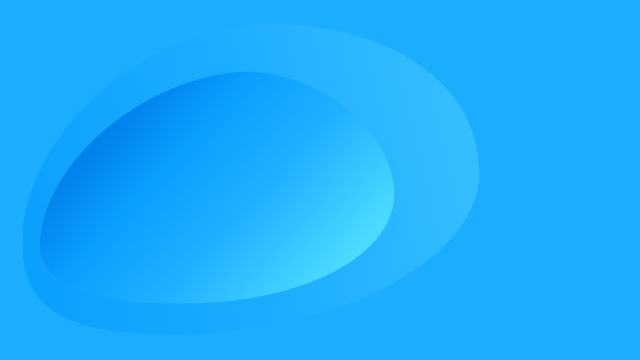
Write a Shadertoy shader that draws this background.

```glsl
// Two nested rounded blobs with soft blue gradients on a flat sky-blue ground.

// Approximate distance to half a blob: two superellipse quarters meeting at an apex.
float halfBlob(vec2 p, vec2 left, vec2 apex, vec2 right, vec2 power) {
    bool onLeft = p.x < apex.x;
    vec2 side = onLeft ? left : right;
    float n = onLeft ? power.x : power.y;
    vec2 radii = abs(apex - side);
    float rise = max((p.y - side.y) * sign(apex.y - side.y), 0.0);
    vec2 q = vec2(abs(p.x - apex.x), rise) / radii;
    float k = max(pow(pow(q.x, n) + pow(q.y, n), 1.0 / n), 1e-4);
    vec2 slope = pow(q / k, vec2(n - 1.0)) / radii;
    return (k - 1.0) / max(length(slope), 1e-3);
}

// Blob through four extreme points; powers run top-left, top-right, bottom-left, bottom-right.
float blob(vec2 p, vec2 left, vec2 top, vec2 right, vec2 bottom, vec4 power) {
    return max(halfBlob(p, left, top, right, power.xy),
               halfBlob(p, left, bottom, right, power.zw));
}

float coverage(float dist, float pixel) {
    return clamp(0.5 - dist / pixel, 0.0, 1.0);
}

// Linear ramp between two positions along a gradient axis.
float ramp(float from, float to, float t) {
    return clamp((t - from) / (to - from), 0.0, 1.0);
}

void mainImage(out vec4 fragColor, in vec2 fragCoord) {
    // The canvas is 4.32 units high
    float pixel = 4.32 / iResolution.y;
    vec2 p = fragCoord * pixel;
    vec3 sky = vec3(0.112, 0.678, 1.0);
    vec3 color = sky;

    // Outer blob: nearly horizontal gradient that fades through the ground colour
    float across = dot(p, vec2(0.97, 0.23));
    vec3 outerColor = mix(vec3(0.045, 0.625, 1.0), sky, ramp(0.6, 3.37, across));
    outerColor = mix(outerColor, vec3(0.205, 0.745, 1.0), ramp(3.37, 6.0, across));
    float outer = blob(p, vec2(0.27, 1.47), vec2(3.2, 4.03), vec2(5.75, 2.22),
                       vec2(2.15, 0.31), vec4(1.8, 2.15, 2.8, 1.92));
    color = mix(color, outerColor, coverage(outer, pixel));

    // Inner blob: diagonal gradient from deep blue to bright cyan
    float diagonal = dot(vec2(p.x, 4.32 - p.y), vec2(0.735, 0.68));
    vec3 innerColor = mix(vec3(0.0, 0.50, 0.915), vec3(0.04, 0.62, 1.0), ramp(1.95, 2.8, diagonal));
    innerColor = mix(innerColor, vec3(0.13, 0.69, 1.0), ramp(2.8, 3.9, diagonal));
    innerColor = mix(innerColor, vec3(0.295, 0.86, 1.0), ramp(3.9, 5.2, diagonal));
    float inner = blob(p, vec2(0.48, 1.42), vec2(2.95, 3.46), vec2(4.73, 2.0),
                       vec2(2.2, 0.68), vec4(1.74, 1.86, 2.5, 2.05));
    color = mix(color, innerColor, coverage(inner, pixel));

    fragColor = vec4(color, 1.0);
}
```
